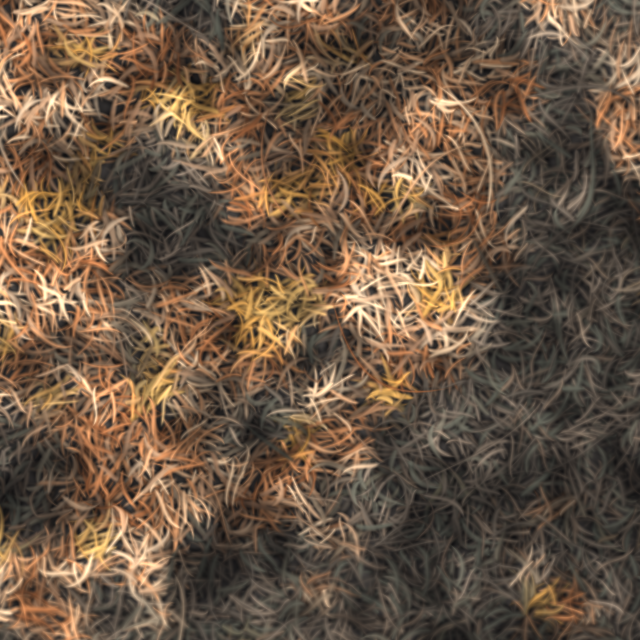
Write a Shadertoy shader that draws this texture.

```glsl
// Draws a matted patch of dry grass, with sunlit straw tufts among dark shaded turf.

const int   LAYERS        = 17;
const float CELL_LOW      = 0.056;   // spacing of the buried blades
const float CELL_TOP      = 0.044;   // spacing of the uppermost blades
const float BLADE_WIDTH   = 0.0043;  // half width
const float BLADE_BEND    = 0.60;
const float BLADE_WAVE    = 0.60;
const float BLADE_OPACITY = 0.80;
const float SHADOW_DEPTH  = 0.18;
const float SOFT_SHARP    = 0.0033;
const float SOFT_BLURRED  = 0.0052;
const float TUFT_SIZE     = 0.17;
const float PATCH_SCALE   = 5.0;
const float STALK_CELL    = 0.15;
const float STALK_SHARE   = 0.22;
const float EXPOSURE      = 1.12;

const vec3 HAZE   = vec3(0.022, 0.022, 0.029);
const vec3 SOIL   = vec3(0.15, 0.14, 0.13);
const vec3 SHADE  = vec3(0.22, 0.20, 0.175);
const vec3 TAUPE  = vec3(0.47, 0.41, 0.35);
const vec3 MOSS   = vec3(0.23, 0.25, 0.215);
const vec3 RUST   = vec3(0.43, 0.25, 0.14);
const vec3 AMBER  = vec3(0.73, 0.48, 0.30);
const vec3 STRAW  = vec3(0.91, 0.77, 0.61);
const vec3 GOLD   = vec3(0.82, 0.62, 0.26);

// Hashes without sine
float hash1(vec2 p) {
    vec3 q = fract(p.xyx * 0.1031);
    q += dot(q, q.yzx + 33.33);
    return fract((q.x + q.y) * q.z);
}

vec4 hash4(vec2 p) {
    vec4 q = fract(p.xyxy * vec4(0.1031, 0.1030, 0.0973, 0.1099));
    q += dot(q, q.wzxy + 33.33);
    return fract((q.xxyz + q.yzzw) * q.zywx);
}

float noise(vec2 p) {
    vec2 i = floor(p), f = fract(p);
    f = f * f * (3.0 - 2.0 * f);
    return mix(mix(hash1(i), hash1(i + vec2(1, 0)), f.x),
               mix(hash1(i + vec2(0, 1)), hash1(i + vec2(1, 1)), f.x), f.y);
}

// Offset from the middle of the tuft that a blade belongs to, in tuft sizes
vec2 fromTuft(vec2 p) {
    vec2 q = p / TUFT_SIZE + 1.1 * vec2(noise(p * 7.0), noise(p * 7.0 + 57.0));
    q.x += 0.5 * mod(floor(q.y), 2.0);
    vec2 id = floor(q);
    return q - id - 0.3 - 0.4 * hash4(id + 13.0).xy;
}

// Sunlit patches: most of them in the upper left, few at the right and bottom
float sunlight(vec2 p) {
    float n = 0.50 * noise(p * PATCH_SCALE + 41.7) + 0.40 * noise(p * PATCH_SCALE * 2.2 + 9.3);
    n += 0.20 * smoothstep(0.65, 0.1, length(fromTuft(p)));
    n += 0.09 * smoothstep(0.25, 0.85, p.y) - 0.16 * smoothstep(0.60, 1.0, p.x);
    n -= 0.14 * smoothstep(0.22, 0.08, p.y);
    return smoothstep(0.41, 0.64, n);
}

vec3 bladeColor(vec2 root, vec4 rnd) {
    float sun = clamp(sunlight(root) + 0.26 * (rnd.x - 0.5), 0.0, 1.0);
    float pale = mix(rnd.y, smoothstep(0.15, 0.85, noise(root * 19.0 + 5.0)), 0.5);
    vec3 shaded = mix(SHADE, TAUPE, pale * pale);
    shaded = mix(shaded, MOSS, 0.6 * step(0.75, rnd.z));
    vec3 lit = mix(RUST, AMBER, smoothstep(0.0, 0.45, pale));
    lit = mix(lit, STRAW, smoothstep(0.38, 0.85, pale));
    lit = mix(lit, TAUPE, 0.55 * step(0.75, rnd.z));
    lit = mix(lit, GOLD, 0.6 * smoothstep(0.72, 0.88, noise(root * 13.0 + 77.0)));
    return mix(shaded, lit, sun);
}

// Paints one tapered, wavy blade and the soft shadow below it
void paintBlade(inout vec3 color, vec2 p, float angle, float halfLen, float width,
                vec2 curve, float soft, vec4 rnd, vec2 root, float tone) {
    float c = cos(angle), s = sin(angle);
    vec2 q = vec2(c * p.x + s * p.y, c * p.y - s * p.x);
    float along = q.x / halfLen;
    if (abs(along) > 1.0) return;
    float path = curve.x * (along * along - 0.35) + curve.y * along * (along * along - 0.6);
    float across = q.y - halfLen * path;
    float taper = width * sqrt(1.0 - along * along) * mix(1.0, 0.6, 0.5 + 0.5 * along);
    float ends = smoothstep(1.0, 0.7, abs(along));
    float shadow = smoothstep(taper + 0.008, taper * 0.5, abs(across + 0.003));
    color *= 1.0 - SHADOW_DEPTH * shadow * ends;
    float cover = BLADE_OPACITY * ends * smoothstep(soft, -soft, abs(across) - taper);
    if (cover <= 0.0) return;
    float relief = mix(0.88, 1.07, smoothstep(-1.0, 0.7, across / width));
    color = mix(color, bladeColor(root, rnd) * tone * relief, cover);
}

// Scatters one blade per kept cell, fanning out from its tuft
void paintLayer(inout vec3 color, vec2 uv, float cell, float seed, float share,
                float width, float soft, float tone) {
    vec2 shifted = uv + seed * vec2(0.137, 0.211);
    vec2 base = floor(shifted / cell);
    for (int y = -1; y <= 1; y++)
    for (int x = -1; x <= 1; x++) {
        vec2 id = base + vec2(x, y);
        vec4 place = hash4(id + seed * 17.31);
        vec2 offset = shifted - (id + place.xy) * cell;
        float halfLen = cell * mix(0.35, 0.98, place.w);
        if (length(offset) > halfLen * 1.25) continue;
        vec4 look = hash4(id + seed * 29.73 + 71.0);
        if (look.w > share) continue;
        vec2 root = uv - offset;
        vec2 fan = fromTuft(root);
        float angle = atan(fan.y, fan.x + 0.001) + 2.3 * (place.z - 0.5);
        vec2 curve = vec2(BLADE_BEND * (look.x + look.z - 1.0), BLADE_WAVE * (look.y - 0.5));
        paintBlade(color, offset, angle, halfLen, width * mix(0.55, 1.2, look.z),
                   curve, soft, look.yxzw, root, tone);
    }
}

void mainImage(out vec4 fragColor, in vec2 fragCoord) {
    vec2 uv = fragCoord / iResolution.y;
    float blur = max(smoothstep(0.20, 0.05, uv.y), 0.6 * smoothstep(0.65, 0.95, uv.x));
    float soft = max(mix(SOFT_SHARP, SOFT_BLURRED, blur), 0.7 / iResolution.y);

    // Soil, then blades from the buried ones up
    vec3 color = SOIL * mix(0.8, 1.3, noise(uv * 60.0));
    for (int i = 0; i < LAYERS; i++) {
        float rise = float(i) / float(LAYERS - 1);
        paintLayer(color, uv, mix(CELL_LOW, CELL_TOP, rise), float(i) + 1.0, 1.0,
                   BLADE_WIDTH, soft, mix(0.75, 1.08, rise));
    }

    // Long loose stalks
    paintLayer(color, uv, STALK_CELL, 31.0, STALK_SHARE, BLADE_WIDTH * 0.9, soft, 1.0);

    // Hollows and crests of the turf
    float swell = 0.5 * noise(uv * 9.0 + 3.0) + 0.5 * noise(uv * 25.0 + 19.0);
    color *= mix(0.56, 1.48, smoothstep(0.12, 0.88, swell));
    fragColor = vec4(color * EXPOSURE + HAZE, 1.0);
}
```
